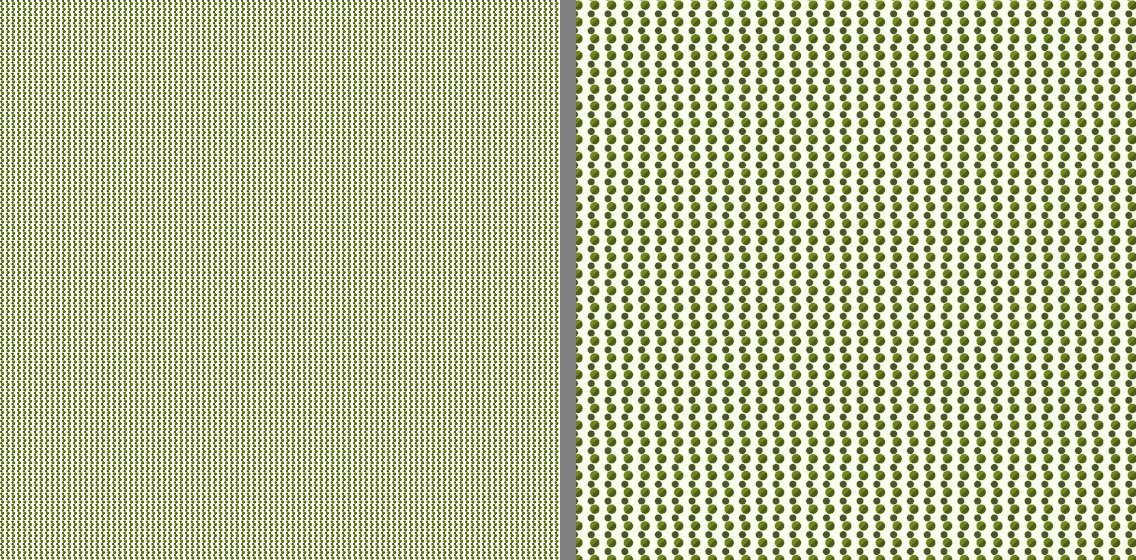
Left, the full canvas; right, a detail of the centre.
A Shadertoy shader for this pattern:

```glsl
// Fine olive-green zigzag bead strands running down a pale cream ground.
#define REPEATS 100.0
#define BIG_BEAD vec3(0.45, 0.36, 0.27)
#define SMALL_BEAD vec3(0.24, 0.84, 0.20)
#define HALO_WIDTH 0.04
#define EDGE_PIXELS 0.35
#define VARIATION 0.08
#define GROUND vec3(0.98, 0.995, 0.93)
#define HALO vec3(0.80, 0.84, 0.66)
#define BRIGHT vec3(0.43, 0.52, 0.11)
#define DARK vec3(0.30, 0.36, 0.10)
#define SLATE vec3(0.29, 0.33, 0.18)

// Sine-free hash of a cell index
float hash(vec2 cell) {
    vec3 q = fract(vec3(cell.xyx) * 0.1031);
    q += dot(q, q.yzx + 33.33);
    return fract((q.x + q.y) * q.z);
}

// Offset from the nearest copy of a bead centre
vec2 beadOffset(vec2 p, vec2 centre) {
    return fract(p - centre + 0.5) - 0.5;
}

// Brightness of one bead, with an index that wraps at the canvas edge
float beadTone(vec2 p, vec2 centre) {
    vec2 cell = mod(floor(p - centre + 0.5), REPEATS);
    return 1.0 + VARIATION * (hash(cell + centre) - 0.5);
}

float coverage(float dist, float edge) {
    return 1.0 - smoothstep(-edge, edge, dist);
}

void mainImage(out vec4 fragColor, in vec2 fragCoord) {
    vec2 p = fragCoord / iResolution.xy * REPEATS;
    float edge = EDGE_PIXELS * REPEATS / min(iResolution.x, iResolution.y);

    vec2 bigOffset = beadOffset(p, BIG_BEAD.xy);
    vec2 smallOffset = beadOffset(p, SMALL_BEAD.xy);
    float big = length(bigOffset) - BIG_BEAD.z;
    float small = length(smallOffset) - SMALL_BEAD.z;

    // Pale fringe around the strand
    vec3 colour = mix(GROUND, HALO, coverage(min(big, small) - HALO_WIDTH, edge));

    // Muted small bead
    vec3 smallColour = SLATE * beadTone(p, SMALL_BEAD.xy);
    colour = mix(colour, smallColour, coverage(small, edge));

    // Large bead, lit from the upper left
    float shade = smoothstep(-edge, edge, dot(bigOffset, vec2(0.707, -0.707)));
    vec3 bigColour = mix(BRIGHT, DARK, shade) * beadTone(p, BIG_BEAD.xy);
    colour = mix(colour, bigColour, coverage(big, edge));

    fragColor = vec4(colour, 1.0);
}
```
